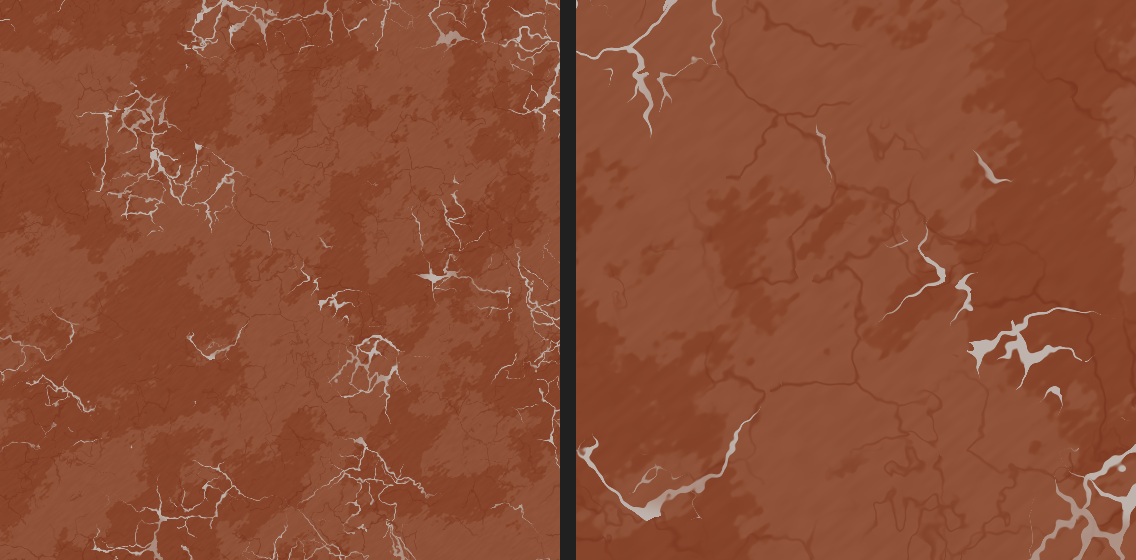
Left, the full canvas; right, a detail of the centre.
Write a Shadertoy shader that draws this texture.

```glsl
// Red marble: ragged two-tone clouds with fine diagonal grain, dark hairline
// cracks and pale branching veins. Veins are warped Voronoi borders whose width
// follows cluster noise, so they taper out and web together at junctions.

const vec3 LIGHT_RED  = vec3(0.564, 0.324, 0.222);
const vec3 DARK_RED   = vec3(0.529, 0.268, 0.167);
const vec3 CRACK_RED  = vec3(0.455, 0.175, 0.095);
const vec3 VEIN_GREY  = vec3(0.745, 0.705, 0.680);

const float CLOUD_FREQ    = 9.0;
const float CLOUD_GAIN    = 0.68;
const vec2  GRAIN_DIR     = vec2(0.77, 0.64);
const vec2  GRAIN_FREQ    = vec2(80.0, 300.0);
const float GRAIN_AMOUNT  = 0.020;
const float WARP_FREQ     = 13.0;
const float WARP_AMOUNT   = 0.065;
const float WARP_GAIN     = 0.62;
const float CLUSTER_FREQ  = 7.0;
const float VEIN_SCALE    = 10.0;
const float VEIN_WIDTH    = 0.0013;
const float TWIG_SCALE    = 29.0;
const float TWIG_WIDTH    = 0.0010;
const float WEB_WIDTH     = 0.011;
const float WEB_REACH     = 0.005;
const float CRACK_SCALE   = 20.0;
const float CRACK_WIDTH   = 0.0026;
const float CRACK_OPACITY = 0.50;
const float HAIR_FREQ     = 15.0;

float hash(vec2 p) {
    return fract(sin(dot(p, vec2(127.1, 311.7))) * 43758.5453);
}

vec2 hash2(vec2 p) {
    return vec2(hash(p), hash(p + vec2(41.3, 17.9)));
}

float noise(vec2 p) {
    vec2 i = floor(p), f = fract(p);
    f = f * f * (3.0 - 2.0 * f);
    return mix(mix(hash(i), hash(i + vec2(1, 0)), f.x),
               mix(hash(i + vec2(0, 1)), hash(i + vec2(1, 1)), f.x), f.y);
}

float fbm(vec2 p, int octaves, float gain) {
    float sum = 0.0, total = 0.0, amp = 1.0;
    for (int i = 0; i < octaves; i++) {
        sum += amp * noise(p);
        total += amp;
        amp *= gain;
        p = mat2(1.6, 1.2, -1.2, 1.6) * p + 13.7;
    }
    return sum / total;
}

// Voronoi borders: x nearest border, y second nearest, z random per border
vec3 borders(vec2 p, float scale) {
    p *= scale;
    vec2 cell = floor(p), f = p - cell;
    vec2 nearCell = vec2(0), nearPoint = vec2(0);
    float best = 8.0;
    for (int y = -1; y <= 1; y++)
    for (int x = -1; x <= 1; x++) {
        vec2 o = vec2(x, y);
        vec2 r = o + hash2(cell + o) - f;
        float d = dot(r, r);
        if (d < best) { best = d; nearCell = o; nearPoint = r; }
    }
    vec3 edge = vec3(8.0, 8.0, 0.0);
    for (int y = -2; y <= 2; y++)
    for (int x = -2; x <= 2; x++) {
        if (x == 0 && y == 0) continue;
        vec2 o = nearCell + vec2(x, y);
        vec2 r = o + hash2(cell + o) - f;
        float d = dot(0.5 * (nearPoint + r), normalize(r - nearPoint));
        if (d < edge.x) edge = vec3(d, edge.x, hash(2.0 * cell + nearCell + o + 5.3));
        else edge.y = min(edge.y, d);
    }
    return vec3(edge.xy / scale, edge.z);
}

// Coverage of a vein network; strength 0..1 sets the local width
float veins(vec3 edge, float strength, float width, float web, float keep, float px) {
    float present = step(edge.z, keep);
    float w = mix(-width, width, strength * present);
    w += web * exp(-edge.y / WEB_REACH) * strength * present;
    return 1.0 - smoothstep(w - 0.7 * px, w + 0.7 * px, edge.x);
}

void mainImage(out vec4 fragColor, in vec2 fragCoord) {
    vec2 p = fragCoord / iResolution.y;
    float px = 1.0 / iResolution.y;

    // Clouds and diagonal grain
    vec2 along = vec2(dot(p, GRAIN_DIR), dot(p, vec2(-GRAIN_DIR.y, GRAIN_DIR.x)));
    float grain = noise(along * GRAIN_FREQ) - 0.5;
    float patches = fbm(along * CLOUD_FREQ * vec2(0.85, 1.15) + 21.0, 6, CLOUD_GAIN);
    float broad = noise(p * 4.0 + 3.1) - 0.5;
    float tone = smoothstep(0.445, 0.495, patches + 0.05 * grain + 0.06 * broad);
    vec3 color = mix(DARK_RED, LIGHT_RED, tone) + GRAIN_AMOUNT * grain;

    // Shared warp that makes every line jagged
    vec2 warp = vec2(fbm(p * WARP_FREQ, 5, WARP_GAIN),
                     fbm(p * WARP_FREQ + 37.0, 5, WARP_GAIN)) - 0.5;
    vec2 q = p + WARP_AMOUNT * warp;

    // Dark cracks and finer hairlines
    vec3 crack = borders(p + 1.2 * WARP_AMOUNT * warp.yx + 4.7, CRACK_SCALE);
    float crackMask = smoothstep(0.38, 0.68, fbm(p * 11.0 + 55.0, 3, 0.56));
    float crackLine = (1.0 - smoothstep(0.0, CRACK_WIDTH, crack.x)) * step(crack.z, 0.6);
    float ridge = abs(fbm(q * HAIR_FREQ + 80.0, 4, 0.56) - 0.5);
    float hairline = 0.8 * (1.0 - smoothstep(0.0, 0.014, ridge));
    float hairMask = smoothstep(0.45, 0.70, noise(p * 16.0 + 31.0));
    color = mix(color, CRACK_RED, CRACK_OPACITY * max(crackLine * crackMask, hairline * hairMask));

    // Pale veins, with finer twigs in the heart of each cluster
    float cluster = fbm(p * CLUSTER_FREQ + 8.3, 3, 0.5);
    float web = WEB_WIDTH * smoothstep(0.45, 0.85, noise(p * 14.0 + 2.0));
    float vein = veins(borders(q, VEIN_SCALE), smoothstep(0.45, 0.64, cluster),
                       VEIN_WIDTH, web, 0.68, px);
    float twig = veins(borders(q + 9.1, TWIG_SCALE), smoothstep(0.57, 0.74, cluster),
                       TWIG_WIDTH, 0.4 * web, 0.60, px);
    float opacity = mix(0.65, 1.0, smoothstep(0.25, 0.55, noise(p * 18.0 + 70.0)));
    color = mix(color, VEIN_GREY, opacity * max(vein, twig));

    fragColor = vec4(color, 1.0);
}
```
